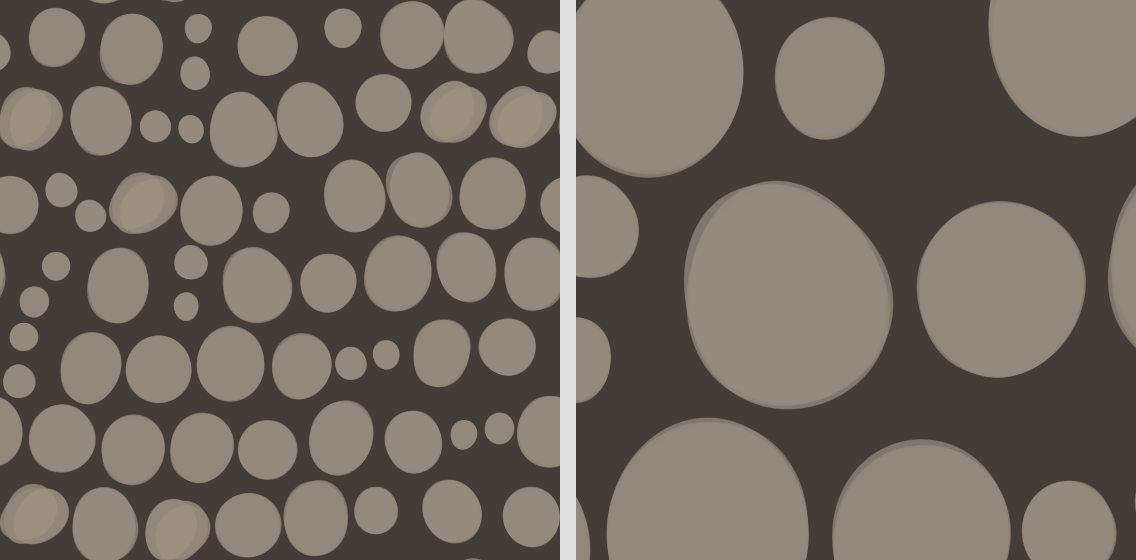
Left: the whole. Right: its middle third, enlarged.
Write a Shadertoy shader that draws this pattern.

```glsl
#define GRID vec2(8.0, 7.0)      // columns and rows of cells
#define PAIR_SHARE 0.11          // cells that hold two small pebbles
#define MEDIUM_SHARE 0.14        // cells that hold one medium pebble
#define DOUBLE_SHARE 0.08        // large pebbles painted as two shifted blobs
#define LARGE_RADIUS vec2(0.0485, 0.0590)
#define MEDIUM_RADIUS vec2(0.031, 0.039)
#define SMALL_RADIUS vec2(0.021, 0.029)
#define LAYER_SHIFT 0.0016       // misfit of the paint layers
#define LAYER_ALPHA 0.76
#define GROUND vec3(0.267, 0.237, 0.208)
#define STONE vec3(0.584, 0.535, 0.489)
#define OVERLAP vec3(0.610, 0.561, 0.502)

const float TAU = 6.2831853;

vec2 hash2(vec2 id, float salt) {
    vec3 p = fract(vec3(id.xyx + salt * 7.31) * vec3(0.1031, 0.1030, 0.0973));
    p += dot(p, p.yzx + 33.33);
    return fract((p.xx + p.yz) * p.zy);
}

mat2 rotation(float angle) {
    float c = cos(angle), s = sin(angle);
    return mat2(c, s, -s, c);
}

// Approximate distance to an ellipse, slightly narrowed at one end
float eggDistance(vec2 p, vec2 radii, float taper) {
    p.x *= 1.0 + taper * p.y / radii.y;
    float k = length(p / radii);
    return k * (k - 1.0) / max(length(p / (radii * radii)), 0.001);
}

// Smooth wrapping displacement: the rows rise and fall
vec2 drift(vec2 uv) {
    float across = 0.004 * sin(TAU * (2.0 * uv.x + 3.0 * uv.y + 0.2));
    float along = 0.014 * sin(TAU * (uv.x + 0.43))
                + 0.006 * sin(TAU * (2.0 * uv.x + uv.y + 0.1));
    return vec2(across, along);
}

float fill(float dist, float soft) {
    return 1.0 - smoothstep(-soft, soft, dist);
}

// Paints one pebble as stacked translucent layers
vec3 paintPebble(vec3 base, vec2 p, vec2 id, float salt, vec2 range, bool alone, float soft) {
    vec2 size = hash2(id, salt + 1.0);
    vec2 turn = hash2(id, salt + 2.0);
    bool large = range.x > MEDIUM_RADIUS.y;
    bool doubled = large && turn.y < DOUBLE_SHARE;
    vec2 radii = vec2(mix(range.x, range.y, size.x));
    radii.y = min(radii.y * mix(0.98, large ? 1.29 : 1.16, size.y), 0.0665);
    float tilt = (turn.x - 0.52) * 0.8;
    if (doubled) {
        radii = vec2(0.043, 0.056);
        tilt = -0.7;
    }

    // Free room in the cell allows the pebble to move
    vec2 room = max(0.5 / GRID - radii - 0.003, 0.001);
    if (alone && !doubled) p -= (hash2(id, salt + 17.0) * 2.0 - 1.0) * room;
    p = p * rotation(tilt);

    float clear = 1.0;
    float inner = -1.0;
    for (int i = 0; i < 4; i++) {
        float layer = float(i);
        vec2 a = hash2(id, salt + 3.0 + layer);
        vec2 b = hash2(id, salt + 9.0 + layer);
        vec2 shift = (a - 0.5) * 2.0 * LAYER_SHIFT * radii.x / 0.05;
        if (doubled) shift += (i < 2 ? 1.0 : -1.0) * vec2(0.008, 0.004);
        vec2 q = (p - shift) * rotation((b.x - 0.5) * 0.7);
        vec2 layerRadii = radii * (1.0 + (b - 0.5) * 0.05);
        float d = eggDistance(q, layerRadii, (size.x + turn.x - 1.0) * 0.14);
        clear *= 1.0 - (doubled ? 0.86 : LAYER_ALPHA) * fill(d, soft);
        inner = max(inner, d);
    }
    vec3 tone = STONE + (turn.x - 0.5) * 0.01;
    if (doubled) tone = mix(tone, OVERLAP, fill(inner, soft));
    return mix(base, tone, 1.0 - clear);
}

void mainImage(out vec4 fragColor, in vec2 fragCoord) {
    vec2 uv = fragCoord / iResolution.xy;
    float soft = 0.8 / min(iResolution.x, iResolution.y);
    vec3 color = GROUND;

    // Rows of cells, each slid sideways by its own amount
    float middle = floor(uv.y * GRID.y);
    for (int y = -1; y <= 1; y++) {
        float row = middle + float(y);
        float slide = fract(mod(row, GRID.y) * 0.39);
        float column = floor(uv.x * GRID.x - slide);
        for (int x = -1; x <= 1; x++) {
            float col = column + float(x);
            vec2 id = mod(vec2(col, row), GRID);
            vec2 center = vec2(col + 0.5 + slide, row + 0.5) / GRID;
            vec2 p = uv - center - drift(center);
            if (length(p) > 0.11) continue;

            // Evenly spread choice of the cells with smaller pebbles
            vec2 kind = hash2(id, 20.0);
            float spread = fract(id.x * 0.618 + id.y * 0.27 + kind.x * 0.3);
            if (spread < PAIR_SHARE) {
                float angle = TAU * kind.y;
                vec2 offset = vec2(0.032, 0.040) * vec2(cos(angle), sin(angle));
                color = paintPebble(color, p - offset, id, 30.0, SMALL_RADIUS, false, soft);
                color = paintPebble(color, p + offset, id, 50.0, SMALL_RADIUS, false, soft);
            } else {
                bool medium = spread < PAIR_SHARE + MEDIUM_SHARE;
                vec2 range = medium ? MEDIUM_RADIUS : LARGE_RADIUS;
                color = paintPebble(color, p, id, 70.0, range, true, soft);
            }
        }
    }
    fragColor = vec4(color, 1.0);
}
```
